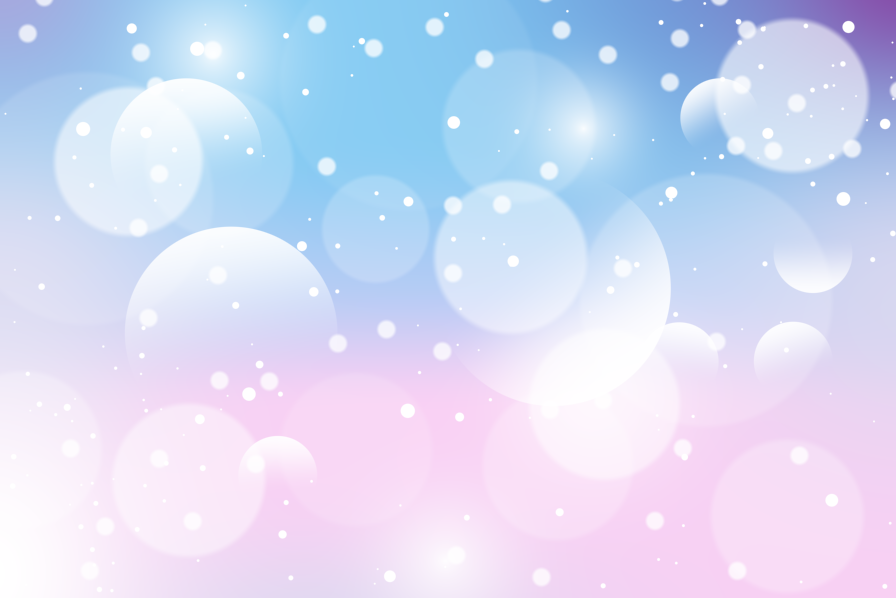
A WebGL 2 fragment shader for this background:

```glsl
#version 300 es
precision highp float;
// Pastel sky-to-pink gradient with translucent bokeh discs, crescent bubbles and scattered white dots.

#define ASPECT 1.5
#define DISC_SOFTNESS 0.05
#define CRESCENT_ALPHA 0.95
#define BOKEH_CELL 0.098
#define BOKEH_RADIUS 0.0148
#define BOKEH_BLUR 0.0035
#define DOT_CELL 0.09
#define SPECK_CELL 0.036

uniform vec2 u_resolution;
out vec4 fragColor;

const vec3 SKY = vec3(0.50, 0.79, 0.95);
const vec3 PERIWINKLE = vec3(0.73, 0.80, 0.96);
const vec3 PINK = vec3(0.975, 0.815, 0.955);
const vec3 MIST = vec3(0.86, 0.85, 0.94);
const vec3 LAVENDER = vec3(0.65, 0.66, 0.87);
const vec3 DEEP_BLUE = vec3(0.43, 0.60, 0.85);
const vec3 PURPLE = vec3(0.53, 0.28, 0.65);
const vec3 WHITE = vec3(1.0);

// Faint wide discs and clear discs: centre, radius, opacity.
const vec4 VEILS[4] = vec4[4](
  vec4(0.146, 0.668, 0.211, 0.12), vec4(0.684, 0.863, 0.215, 0.07),
  vec4(1.182, 0.498, 0.211, 0.18), vec4(0.039, 0.248, 0.131, 0.25));
const vec4 DISCS[11] = vec4[11](
  vec4(0.215, 0.730, 0.127, 0.55), vec4(0.367, 0.727, 0.127, 0.18),
  vec4(0.629, 0.617, 0.092, 0.20), vec4(0.855, 0.570, 0.131, 0.48),
  vec4(0.869, 0.789, 0.131, 0.20), vec4(1.326, 0.840, 0.131, 0.60),
  vec4(0.316, 0.197, 0.131, 0.45), vec4(0.596, 0.248, 0.131, 0.14),
  vec4(1.012, 0.324, 0.129, 0.48), vec4(0.934, 0.223, 0.129, 0.22),
  vec4(1.318, 0.137, 0.131, 0.26));
// Crescents: centre, radius, angle of the bright side.
const vec4 CRESCENTS[8] = vec4[8](
  vec4(0.387, 0.443, 0.178, 1.70), vec4(0.926, 0.518, 0.197, -0.75),
  vec4(0.312, 0.742, 0.127, 1.75), vec4(1.205, 0.803, 0.066, 2.10),
  vec4(1.361, 0.576, 0.066, -1.57), vec4(1.328, 0.396, 0.066, 1.90),
  vec4(0.465, 0.205, 0.066, 1.60), vec4(1.137, 0.395, 0.066, 1.40));

vec3 hash3(vec2 cell) {
  vec3 q = vec3(dot(cell, vec2(127.1, 311.7)), dot(cell, vec2(269.5, 183.3)), dot(cell, vec2(419.2, 371.9)));
  return fract(sin(q) * 43758.5);
}

float blob(vec2 p, vec2 center, vec2 radius) {
  vec2 q = (p - center) / radius;
  return exp(-dot(q, q));
}

float disc(float dist, float radius, float blur) {
  return 1.0 - smoothstep(radius - blur, radius + blur, dist);
}

vec3 backdrop(vec2 p) {
  vec3 col = mix(PINK, PERIWINKLE, smoothstep(0.31, 0.53, p.y));
  col = mix(col, SKY, smoothstep(0.45, 0.78, p.y));
  col = mix(col, MIST, 0.9 * blob(p, vec2(0.0, 0.52), vec2(0.30, 0.30)));
  col = mix(col, LAVENDER, blob(p, vec2(0.0, 1.04), vec2(0.22, 0.20)));
  col = mix(col, DEEP_BLUE, 0.92 * blob(p, vec2(1.16, 1.05), vec2(0.30, 0.28)));
  col = mix(col, MIST, 0.9 * blob(p, vec2(1.55, 0.52), vec2(0.34, 0.28)));
  col = mix(col, PURPLE, blob(p, vec2(1.53, 1.06), vec2(0.26, 0.23)));
  col = mix(col, MIST, 0.85 * blob(p, vec2(0.55, -0.04), vec2(0.42, 0.13)));
  return mix(col, WHITE, blob(p, vec2(-0.02, 0.04), vec2(0.27, 0.33)));
}

// Soft light sources with a bright core.
float lightGlow(vec2 p, vec2 center, float radius) {
  float d = length(p - center) / radius;
  return 0.6 * exp(-d * d) + 0.35 * exp(-5.0 * d);
}

// Chance of a blurred dot, a crisp dot and a speck around p.
vec3 densities(vec2 p) {
  float topBand = smoothstep(0.85, 0.93, p.y) * smoothstep(0.3, 0.5, p.x) * (1.0 - smoothstep(1.2, 1.35, p.x));
  float clusters = blob(p, vec2(1.38, 0.85), vec2(0.17)) + blob(p, vec2(0.14, 0.23), vec2(0.18));
  return vec3(mix(0.2, 0.36, p.y) + 0.6 * topBand, 0.3 + 0.3 * clusters, 0.07 + 0.4 * clusters);
}

// One jittered dot per cell, kept inside its cell.
float scatter(vec2 p, float cellSize, vec2 radii, float blur, vec3 layer, float seed) {
  vec2 cell = floor(p / cellSize);
  vec3 rnd = hash3(cell + seed);
  float size = fract(rnd.z * 37.0);
  float radius = mix(radii.x, radii.y, size * size);
  vec2 margin = vec2(radii.y + blur) / cellSize;
  vec2 center = (cell + mix(margin, 1.0 - margin, rnd.xy)) * cellSize;
  return disc(length(p - center), radius, blur) * step(rnd.z, dot(densities((cell + 0.5) * cellSize), layer));
}

void main() {
  vec2 p = gl_FragCoord.xy / u_resolution * vec2(ASPECT, 1.0);
  float edge = 0.8 / u_resolution.y;
  vec3 col = backdrop(p);

  col = mix(col, WHITE, lightGlow(p, vec2(0.357, 0.910), 0.12));
  col = mix(col, WHITE, lightGlow(p, vec2(0.977, 0.785), 0.09));
  col = mix(col, WHITE, lightGlow(p, vec2(0.746, 0.062), 0.12));
  col = mix(col, WHITE, 0.6 * blob(p, vec2(1.0, 0.34), vec2(0.14)));

  // Translucent discs
  for (int i = 0; i < 4; i++) {
    vec4 v = VEILS[i];
    col = mix(col, WHITE, v.w * disc(length(p - v.xy), v.z, 0.006));
  }
  for (int i = 0; i < 11; i++) {
    vec4 b = DISCS[i];
    col = mix(col, WHITE, b.w * disc(length(p - b.xy) / b.z, 1.0 - 0.5 * DISC_SOFTNESS, DISC_SOFTNESS));
  }

  // Crescent bubbles fade away from their bright side
  for (int i = 0; i < 8; i++) {
    vec4 c = CRESCENTS[i];
    vec2 q = (p - c.xy) / c.z;
    float side = smoothstep(-0.45, 1.1, dot(q, vec2(cos(c.w), sin(c.w))));
    col = mix(col, WHITE, CRESCENT_ALPHA * side * disc(length(q), 1.0, edge / c.z));
  }

  // Blurred dots, crisp dots and clustered specks
  float bokeh = scatter(p, BOKEH_CELL, vec2(BOKEH_RADIUS), BOKEH_BLUR, vec3(1, 0, 0), 3.0);
  float dots = scatter(p, DOT_CELL, vec2(0.004, 0.012), edge, vec3(0, 1, 0), 17.0);
  float specks = scatter(p, SPECK_CELL, vec2(0.0015, 0.005), edge, vec3(0, 0, 1), 41.0);
  col = mix(col, WHITE, 0.76 * bokeh);
  col = mix(col, WHITE, max(dots, specks));

  fragColor = vec4(col, 1.0);
}
```
